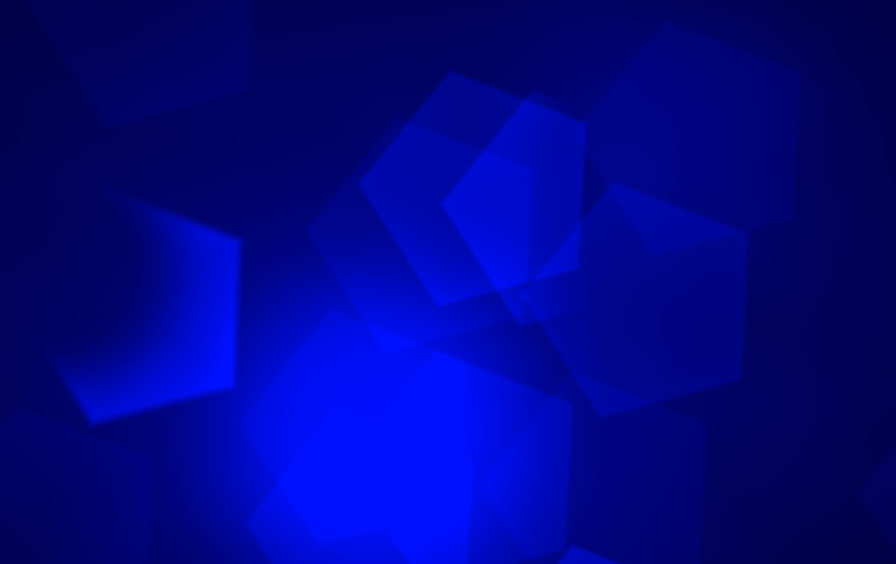
Reproduce this background procedurally as a Shadertoy shader.

```glsl
// Deep blue backdrop with overlapping pentagonal bokeh around a bright soft glow.

// Lengths are in canvas heights; the origin is at the lower left.
const float ASPECT = 1.593;
const float BASE_LIGHT = 0.33;
const float VIGNETTE = 0.06;
const float GREEN_TINT = 0.065;
const float MOTTLE = 0.035;

const vec2 CORE_POS = vec2(0.664, 0.222);
const float CORE_RADIUS = 0.29;
const float CORE_GAIN = 0.37;
const float HALO_RADIUS = 0.50;
const float HALO_GAIN = 0.25;

const vec2 HAZE_POS = vec2(1.16, 0.77);
const float HAZE_RADIUS = 0.27;
const float HAZE_GAIN = 0.12;

const float APOTHEM = 0.178;
const float FIRST_NORMAL = 1.204;
const float EDGE_BLUR = 0.006;
const float RIM_FALLOFF = 14.0;

const vec2 SHARD_POS = vec2(0.243, 0.454);
const vec2 SHARD_SHADE_POS = vec2(0.093, 0.533);
const float SHARD_GAIN = 0.43;
const vec2 FACET_POS = vec2(1.004, 0.627);
const float FACET_GAIN = 0.20;

// Faint pentagons: centre x, centre y, gain.
const int PANE_COUNT = 12;
const vec3 PANES[PANE_COUNT] = vec3[](
    vec3(0.857, 0.662, 0.18), vec3(1.147, 0.465, 0.13),
    vec3(0.763, 0.579, 0.08), vec3(0.834, 0.164, 0.12),
    vec3(1.239, 0.751, 0.06), vec3(1.073, 0.129, 0.06),
    vec3(1.075, -0.180, 0.25), vec3(0.656, 0.062, 0.10),
    vec3(0.645, 0.239, 0.06), vec3(0.087, 0.066, 0.05),
    vec3(0.270, 0.979, 0.05), vec3(1.745, 0.114, 0.06));

float hash(vec2 cell) {
    vec3 q = fract(vec3(cell.xyx) * 0.1031);
    q += dot(q, q.yzx + 33.33);
    return fract((q.x + q.y) * q.z);
}

float valueNoise(vec2 p) {
    vec2 cell = floor(p);
    vec2 f = fract(p);
    f = f * f * (3.0 - 2.0 * f);
    float low = mix(hash(cell), hash(cell + vec2(1, 0)), f.x);
    float high = mix(hash(cell + vec2(0, 1)), hash(cell + vec2(1, 1)), f.x);
    return mix(low, high, f.y);
}

// Signed distance to the side lines of a regular pentagon, negative inside.
float pentagon(vec2 p) {
    float d = -1.0;
    for (int i = 0; i < 5; i++) {
        float a = FIRST_NORMAL + float(i) * 1.25664;
        d = max(d, dot(p, vec2(cos(a), sin(a))) - APOTHEM);
    }
    return d;
}

// Translucent pane, slightly brighter toward its rim.
float pane(vec2 p, float blur) {
    float d = pentagon(p);
    float rim = exp(RIM_FALLOFF * min(d, 0.0));
    return smoothstep(blur, -blur, d) * mix(0.65, 1.0, rim);
}

float gaussian(float r, float radius) {
    return exp(-r * r / (radius * radius));
}

void mainImage(out vec4 fragColor, in vec2 fragCoord) {
    vec2 uv = fragCoord / iResolution.xy;
    vec2 p = uv * vec2(ASPECT, 1.0);
    float blur = max(EDGE_BLUR, 1.0 / iResolution.y);

    // Ambient light, soft haze and the main glow.
    vec2 fromCentre = uv - 0.5;
    float light = BASE_LIGHT - VIGNETTE * smoothstep(0.15, 0.5, dot(fromCentre, fromCentre));
    float r = distance(p, CORE_POS);
    light += HALO_GAIN * gaussian(r, HALO_RADIUS);
    light += CORE_GAIN * exp(-pow(r / CORE_RADIUS, 4.0));
    light += HAZE_GAIN * gaussian(distance(p, HAZE_POS), HAZE_RADIUS);

    // Overlapping faint panes.
    for (int i = 0; i < PANE_COUNT; i++) {
        light += PANES[i].z * pane(p - PANES[i].xy, blur);
    }

    // Facet that fades to the right.
    vec2 facet = p - FACET_POS;
    light += FACET_GAIN * pane(facet, blur) * smoothstep(0.06, -0.12, facet.x);

    // Bright shard, its upper left side lost in shade.
    float shardLit = smoothstep(0.13, 0.29, distance(p, SHARD_SHADE_POS));
    light += SHARD_GAIN * shardLit * pane(p - SHARD_POS, 2.0 * blur);

    // Cloudy variation over the midtones.
    float cloud = 0.65 * valueNoise(p * 7.0) + 0.35 * valueNoise(p * 15.0 + 4.7);
    light += MOTTLE * (cloud - 0.5) * smoothstep(1.0, 0.6, light);

    float blue = clamp(light, 0.0, 1.0);
    fragColor = vec4(0.0, GREEN_TINT * blue * blue, blue, 1.0);
}
```
